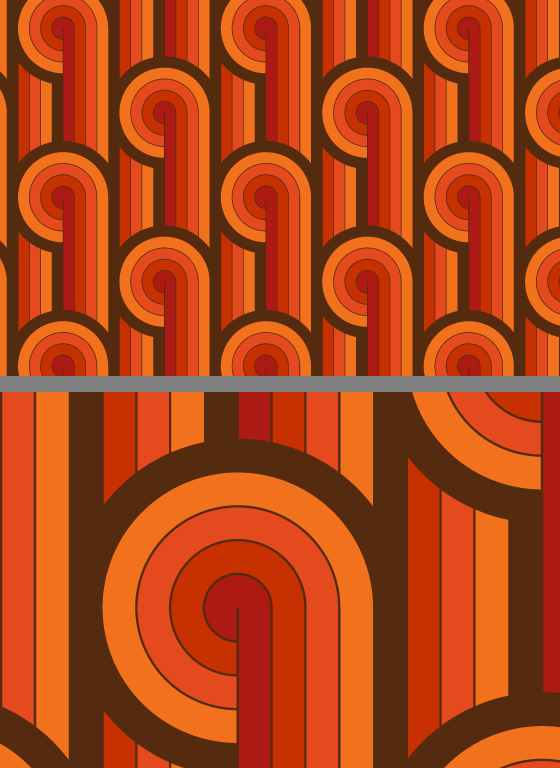
Top: the whole. Bottom: its middle third, enlarged.
Reproduce this pattern procedurally as a Shadertoy shader.

```glsl
// Lengths are in band widths unless noted
const float BAND = 0.02997;                // band width / canvas height
const vec2 ORIGIN = vec2(0.1678, 0.4754);  // one curl centre / canvas height
const float COLUMN = 9.0;                  // spacing of columns
const float ROW = 15.0;                    // spacing of curls in a column
const float RIM = 5.0;                     // outer radius, dark border included
const float LINE = 0.07;                   // width of the thin outlines
const int SAMPLES = 4;                     // antialiasing grid per axis

const vec3 BROWN = vec3(0.33, 0.17, 0.055);
const vec3 CRIMSON = vec3(0.68, 0.10, 0.08);
const vec3 RED = vec3(0.78, 0.19, 0.005);
const vec3 VERMILION = vec3(0.90, 0.29, 0.12);
const vec3 ORANGE = vec3(0.95, 0.445, 0.11);

// Colour across the bands, with outlines at the three inner joins
vec3 bandColor(float t) {
    float join = clamp(round(t), 1.0, 3.0);
    if (abs(t - join) < 0.5 * LINE) return BROWN;
    if (t < 1.0) return CRIMSON;
    if (t < 2.0) return RED;
    if (t < 3.0) return VERMILION;
    if (t < 4.0) return ORANGE;
    return BROWN;
}

vec3 curlPattern(vec2 p) {
    // Staggered columns; each cell reaches from the border above to the next curl
    float column = floor((p.x + 4.0) / COLUMN);
    p.x -= column * COLUMN;
    p.y += 0.5 * ROW * mod(column, 2.0);
    p.y = mod(p.y + ROW - RIM, ROW) - (ROW - RIM);

    // Seam where the curl meets its stem
    if (p.y < 0.0 && abs(p.x) < 0.5 * LINE) return BROWN;

    // Rings over the top and left, straight stripes elsewhere
    float radius = length(p);
    bool onCurl = radius < RIM && (p.x < 0.0 || p.y > 0.0);
    float stripe = p.x < 0.0 ? p.x + RIM : p.x;
    return bandColor(onCurl ? radius : stripe);
}

void mainImage(out vec4 fragColor, in vec2 fragCoord) {
    vec3 sum = vec3(0.0);
    for (int j = 0; j < SAMPLES; j++) {
        for (int i = 0; i < SAMPLES; i++) {
            vec2 offset = (vec2(i, j) + 0.5) / float(SAMPLES) - 0.5;
            vec2 uv = (fragCoord + offset) / iResolution.y;
            sum += curlPattern((uv - ORIGIN) / BAND);
        }
    }
    fragColor = vec4(sum / float(SAMPLES * SAMPLES), 1.0);
}
```
